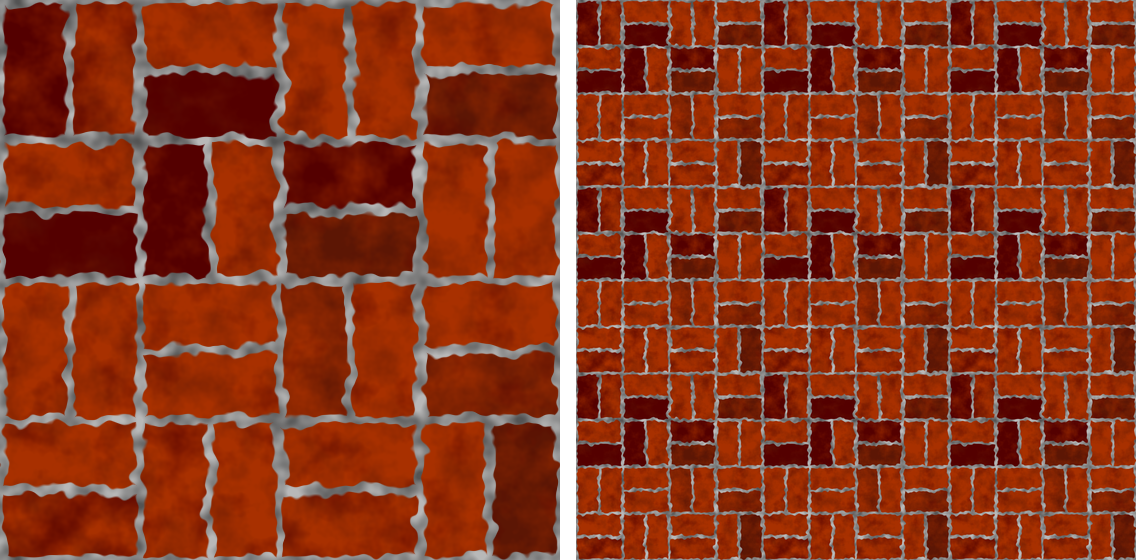
Left: one tile. Right: repeated 3 by 3.
This texture is drawn by a three.js fragment shader. Its source:

```glsl
// Basket-weave brick paving: a 4 x 4 checker of blocks, each a pair of bricks
// laid upright or flat. Wrapping gradient noise bends the grey joints and
// mottles the fired clay; a hash per brick sets how brown or charred it is.

varying vec2 vUv;

float hash(vec2 p, float seed) {
  vec3 q = fract(vec3(p.xyx + seed * 1.37) * vec3(0.1031, 0.1030, 0.0973));
  q += dot(q, q.yzx + 33.33);
  return fract((q.x + q.y) * q.z);
}

vec2 gradientAt(vec2 cell, float period, float seed) {
  float angle = 6.28319 * hash(mod(cell, period), seed);
  return vec2(cos(angle), sin(angle));
}

// Gradient noise, about -0.7 to 0.7, repeating after a whole number of cells
float noise(vec2 uv, float period, float seed) {
  vec2 p = uv * period;
  vec2 i = floor(p);
  vec2 f = p - i;
  vec2 u = f * f * f * (f * (f * 6.0 - 15.0) + 10.0);
  vec2 e = vec2(1.0, 0.0);
  float a = dot(gradientAt(i, period, seed), f);
  float b = dot(gradientAt(i + e.xy, period, seed), f - e.xy);
  float c = dot(gradientAt(i + e.yx, period, seed), f - e.yx);
  float d = dot(gradientAt(i + e.xx, period, seed), f - e.xx);
  return mix(mix(a, b, u.x), mix(c, d, u.x), u.y);
}

float fbm(vec2 uv, float period, float seed) {
  float sum = 0.0;
  float amplitude = 1.0;
  for (int octave = 0; octave < 4; octave++) {
    sum += amplitude * noise(uv, period, seed);
    period *= 2.0;
    seed += 7.0;
    amplitude *= 0.55;
  }
  return sum;
}

vec3 clayColor(vec2 uv, vec2 brick) {
  vec3 orange = vec3(0.66, 0.19, 0.0);
  vec3 brown = vec3(0.36, 0.085, 0.015);
  vec3 maroon = vec3(0.33, 0.0, 0.0);
  float seed = floor(90.0 * hash(brick, 3.0));

  float browned = 0.75 * smoothstep(0.6, 0.85, hash(brick, 11.0));
  float charred = 0.95 * smoothstep(0.65, 0.9, hash(brick, 29.0));
  float stain = fbm(uv, 14.0, seed + 40.0);
  float scorch = fbm(uv, 12.0, seed + 150.0);

  vec3 clay = mix(orange, brown, clamp(0.13 + browned + 0.45 * stain, 0.0, 1.0));
  return mix(clay, maroon, clamp(charred + 0.6 * scorch - 0.04, 0.0, 1.0));
}

void main() {
  // Wandering joints: a slow bend plus a fine ragged one
  vec2 bend = vec2(noise(vUv, 16.0, 1.0), noise(vUv, 16.0, 2.0));
  vec2 rag = vec2(noise(vUv, 44.0, 5.0), noise(vUv, 44.0, 6.0));
  vec2 p = vUv * 4.0 + 0.055 * bend + 0.04 * rag;

  // Block, its orientation, and the brick inside it
  vec2 block = mod(floor(p), 4.0);
  vec2 local = fract(p);
  float upright = mod(block.x + block.y, 2.0);
  vec2 q = upright > 0.5 ? local : local.yx;
  float side = floor(q.x * 2.0);
  vec2 brick = block * 2.0 + side * vec2(upright, 1.0 - upright);

  // Distance to the nearest joint, in blocks
  float across = fract(q.x * 2.0);
  float edge = min(0.5 * min(across, 1.0 - across), min(q.y, 1.0 - q.y));
  edge += 0.022 * noise(vUv, 38.0, 8.0);
  float face = smoothstep(0.025, 0.041, edge);

  // Cloudy grey mortar
  float cloud = noise(vUv, 18.0, 21.0) + 0.6 * noise(vUv, 46.0, 23.0);
  vec3 mortar = vec3(clamp(0.54 + 0.32 * cloud, 0.33, 0.72));

  gl_FragColor = vec4(mix(mortar, clayColor(vUv, brick), face), 1.0);
}
```
